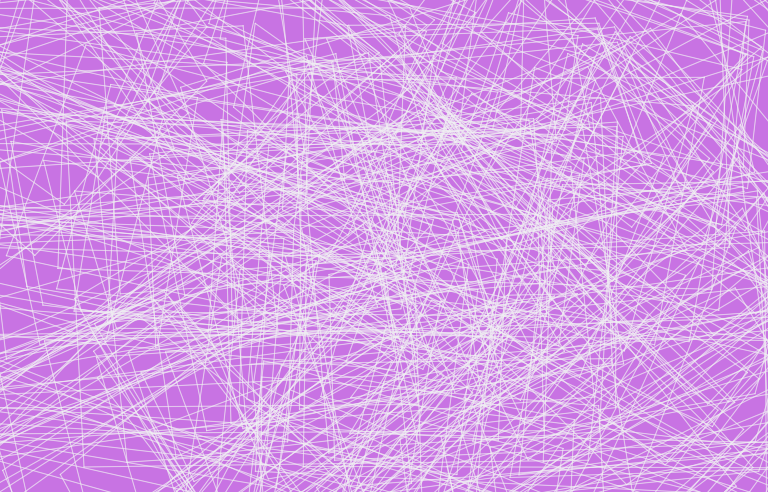
Write a Shadertoy shader that draws this pattern.

```glsl
// Tangle of thin pale lines on orchid: trails of slowly turning, growing quads.

const vec3 ORCHID = vec3(0.785, 0.450, 0.890);
const vec3 PALE   = vec3(0.940, 0.940, 0.950);

// Lengths are in canvas heights, angles in radians.
const int   TRAILS         = 50;
const int   STEPS          = 5;
const float LINE_WIDTH     = 0.00155;
const float EDGE_PIXELS    = 1.15;
const vec2  HALF_SIZE_MIN  = vec2(0.25, 0.10);
const vec2  HALF_SIZE_MAX  = vec2(0.66, 0.32);
const float CORNER_JITTER  = 0.18;
const float TILT_BY_HEIGHT = -0.85;
const float TILT_SPREAD    = 1.15;
const float TURN_MIN       = 0.03;
const float TURN_MAX       = 0.11;
const float GROWTH         = 0.07;
const float DRIFT          = 0.09;
const float WOBBLE         = 0.05;

vec2 hash2(vec2 p) {
    vec3 q = fract(p.xyx * vec3(0.1031, 0.1030, 0.0973));
    q += dot(q, q.yzx + 33.33);
    return fract((q.xx + q.yz) * q.zy);
}

float segmentDistance(vec2 p, vec2 a, vec2 b) {
    vec2 ap = p - a, ab = b - a;
    return length(ap - ab * clamp(dot(ap, ab) / dot(ab, ab), 0.0, 1.0));
}

mat2 rotation(float angle) {
    float c = cos(angle), s = sin(angle);
    return mat2(c, s, -s, c);
}

// Soft line profile whose total weight stays equal to the line width.
float lineCover(float dist, float pixel) {
    float reach = max(EDGE_PIXELS * pixel, LINE_WIDTH);
    return LINE_WIDTH / reach * (1.0 - smoothstep(0.0, reach, dist));
}

// Share of the ground left bare by one trail of quads.
float trailGap(vec2 p, float id, float aspect, float pixel) {
    vec2 sizeRnd  = hash2(vec2(id, 1.7));
    vec2 angleRnd = hash2(vec2(id, 5.3));
    vec2 driftRnd = hash2(vec2(id, 9.1)) - 0.5;

    // Low-discrepancy centres keep the tangle evenly spread.
    vec2 spot = fract(0.5 + id * vec2(0.75488, 0.56984));
    vec2 centre = spot * vec2(aspect, 1.0);
    vec2 halfSize = mix(HALF_SIZE_MIN, HALF_SIZE_MAX, sizeRnd);
    float tilt = TILT_BY_HEIGHT * (spot.y - 0.45) + TILT_SPREAD * (angleRnd.x - 0.5);
    float turn = mix(TURN_MIN, TURN_MAX, angleRnd.y) * (driftRnd.x < 0.0 ? -1.0 : 1.0);

    // Uneven corners, in order around the quad.
    vec2 corners[4];
    for (int k = 0; k < 4; k++) {
        vec2 side = vec2(k == 1 || k == 2 ? 1.0 : -1.0, k < 2 ? -1.0 : 1.0);
        vec2 jitter = hash2(vec2(id, 20.0 + float(k) * 3.1)) - 0.5;
        corners[k] = side * halfSize + CORNER_JITTER * jitter;
    }

    float gap = 1.0;
    for (int s = 0; s < STEPS; s++) {
        float t = float(s) - 0.5 * float(STEPS - 1);
        float scale = 1.0 + GROWTH * t;
        vec2 wobble = WOBBLE * (hash2(vec2(id, 50.0 + float(s) * 1.9)) - 0.5);
        vec2 local = (p - centre - DRIFT * driftRnd * t - wobble) * rotation(tilt + turn * t);
        for (int k = 0; k < 4; k++) {
            float dist = segmentDistance(local, scale * corners[k], scale * corners[(k + 1) % 4]);
            gap *= 1.0 - lineCover(dist, pixel);
        }
    }
    return gap;
}

void mainImage(out vec4 fragColor, in vec2 fragCoord) {
    float pixel = 1.0 / iResolution.y;
    float aspect = iResolution.x * pixel;
    vec2 p = fragCoord * pixel;

    float bare = 1.0;
    for (int i = 0; i < TRAILS; i++) {
        bare *= trailGap(p, float(i) + 1.0, aspect, pixel);
    }
    fragColor = vec4(mix(PALE, ORCHID, bare), 1.0);
}
```
